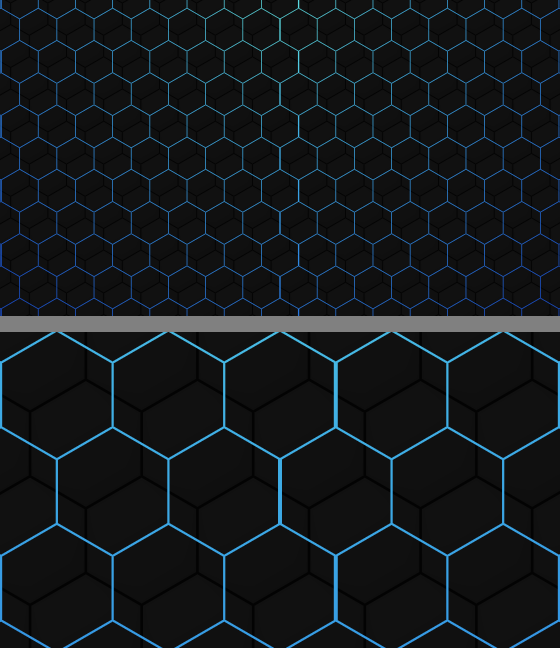
Top, the full canvas; bottom, a detail of the centre.
Give the GLSL for this pattern, as a WebGL 2 fragment shader.

```glsl
#version 300 es
precision highp float;

uniform vec2 u_resolution;
out vec4 fragColor;

const float CELL_WIDTH = 0.1177;          // hexagon width, in canvas heights
const float LINE_HALF = 0.00118;
const float SEAM_HALF = 0.0021;
const float GROOVE_HALF = 0.0014;
const float SEAM_PERIOD = 8.0;            // cells between heavier uprights
const vec2 GROOVE_SHIFT = vec2(0.26, -0.44);

const vec3 PANEL = vec3(0.064);
const vec3 GROOVE = vec3(0.012);
const vec3 CYAN = vec3(0.36, 0.86, 0.88);
const vec3 SKY = vec3(0.24, 0.67, 0.90);
const vec3 AZURE = vec3(0.17, 0.50, 0.88);
const vec3 COBALT = vec3(0.10, 0.31, 0.82);

// Offset from the nearest hexagon centre (xy) and that centre (zw)
vec4 hexCell(vec2 p) {
    vec2 period = vec2(1.0, sqrt(3.0));
    vec2 a = mod(p + 0.5 * period, period) - 0.5 * period;
    vec2 b = mod(p, period) - 0.5 * period;
    vec2 local = dot(a, a) < dot(b, b) ? a : b;
    return vec4(local, p - local);
}

// Distances to the upright side (x) and the nearest slanted side (y)
vec2 sideDistances(vec2 local) {
    vec2 q = abs(local);
    return 0.5 - vec2(q.x, dot(q, vec2(0.5, 0.5 * sqrt(3.0))));
}

// Share of a pixel covered by a line of the given half width
float lineCoverage(float dist, float halfWidth, float pixel) {
    float upper = min(halfWidth, dist + 0.5 * pixel);
    float lower = max(-halfWidth, dist - 0.5 * pixel);
    return clamp((upper - lower) / pixel, 0.0, 1.0);
}

// Upright sides become heavier once every period
float uprightHalfWidth(vec4 cell) {
    float sideX = cell.z + (cell.x < 0.0 ? -0.5 : 0.5);
    float column = floor(sideX + 0.75);
    bool seam = mod(column + 0.5, SEAM_PERIOD) < 1.0;
    return seam ? SEAM_HALF : LINE_HALF;
}

// Glow fades from cyan at the top centre to cobalt in the lower corners
vec3 glowColor(vec2 pos) {
    float r = length(pos - vec2(0.0, 0.5));
    vec3 color = mix(CYAN, SKY, smoothstep(0.0, 0.55, r));
    color = mix(color, AZURE, smoothstep(0.45, 0.98, r));
    return mix(color, COBALT, smoothstep(0.85, 1.34, r));
}

// Dark panels with thin grooves and a faint bevel
vec3 panelColor(vec2 p, float pixel) {
    vec2 local = hexCell(p - GROOVE_SHIFT).xy;
    vec2 sides = sideDistances(local) * CELL_WIDTH;
    float edge = min(sides.x, sides.y);
    float bevel = dot(local, vec2(-0.004, 0.007));
    float shade = 0.006 * exp(-edge / 0.006);
    vec3 base = PANEL + bevel - shade;
    return mix(base, GROOVE, lineCoverage(edge, GROOVE_HALF, pixel));
}

void main() {
    float pixel = 1.0 / u_resolution.y;
    vec2 pos = (gl_FragCoord.xy - 0.5 * u_resolution) * pixel;
    vec2 p = (pos - vec2(0.5 * CELL_WIDTH, -0.0016)) / CELL_WIDTH;

    vec3 color = panelColor(p, pixel);

    // Bright honeycomb
    vec4 cell = hexCell(p);
    vec2 sides = sideDistances(cell.xy) * CELL_WIDTH;
    float upright = lineCoverage(sides.x, uprightHalfWidth(cell), pixel);
    float slanted = lineCoverage(sides.y, LINE_HALF, pixel);
    color = mix(color, glowColor(pos), max(upright, slanted));

    fragColor = vec4(color, 1.0);
}
```
